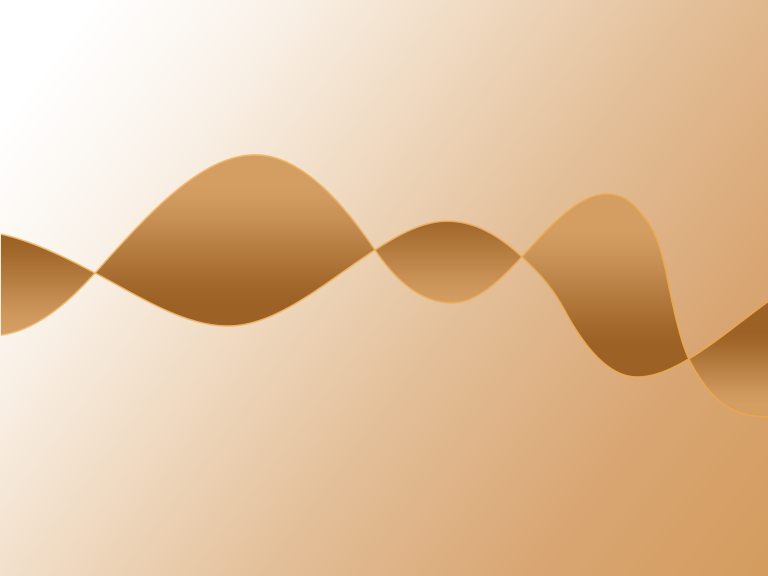
A Shadertoy shader for this background:

```glsl
// A twisted bronze ribbon over a diagonal gradient from white to warm tan.
// Two smooth Hermite curves cross repeatedly; the space between them is
// shaded lobe by lobe, and a thin gold line follows each curve.

const float ASPECT = 4.0 / 3.0;
const int KEYS = 11;
const int LOBES = 5;
const int STOPS = 6;

const vec3 BRONZE_LIGHT = vec3(0.83, 0.615, 0.385);
const vec3 BRONZE_DARK = vec3(0.61, 0.38, 0.14);
const vec3 GOLD_PALE = vec3(0.95, 0.74, 0.46);
const vec3 GOLD_DEEP = vec3(0.92, 0.65, 0.28);
const float LINE_HALF_WIDTH = 0.0014;

// Curve keys: x, height, slope
const vec3 CURVE_A[KEYS] = vec3[KEYS](
    vec3(0.0, 0.418, 0.12), vec3(0.165, 0.526, 1.12), vec3(0.443, 0.731, 0.0),
    vec3(0.651, 0.566, -1.47), vec3(0.785, 0.474, 0.0), vec3(0.906, 0.554, 1.1),
    vec3(1.054, 0.663, 0.0), vec3(1.111, 0.632, -1.25), vec3(1.158, 0.519, -5.0),
    vec3(1.196, 0.377, -2.0), vec3(1.333, 0.276, -0.04));
const vec3 CURVE_B[KEYS] = vec3[KEYS](
    vec3(0.0, 0.594, -0.22), vec3(0.165, 0.526, -0.53), vec3(0.396, 0.434, 0.0),
    vec3(0.651, 0.566, 0.65), vec3(0.776, 0.616, 0.0), vec3(0.840, 0.601, -0.48),
    vec3(0.906, 0.554, -0.95), vec3(0.981, 0.460, -1.85), vec3(1.106, 0.3455, 0.0),
    vec3(1.196, 0.377, 0.6), vec3(1.333, 0.476, 0.72));

// Lobe shading: left end, height of the light tone, height of the dark tone
const vec3 LOBE_SHADES[LOBES] = vec3[LOBES](
    vec3(0.0, 0.430, 0.590), vec3(0.165, 0.675, 0.470), vec3(0.651, 0.475, 0.640),
    vec3(0.906, 0.600, 0.395), vec3(1.196, 0.300, 0.425));

// Background stops: colour, position along the diagonal
const vec4 BACKGROUND_STOPS[STOPS] = vec4[STOPS](
    vec4(1.0, 1.0, 1.0, 0.08), vec4(0.98, 0.95, 0.915, 0.23),
    vec4(0.94, 0.855, 0.76, 0.40), vec4(0.89, 0.75, 0.60, 0.58),
    vec4(0.85, 0.65, 0.45, 0.80), vec4(0.83, 0.61, 0.37, 1.0));

// Height and slope of a keyed curve at x
vec2 hermite(vec3 a, vec3 b, float x) {
    float span = b.x - a.x;
    float t = clamp((x - a.x) / span, 0.0, 1.0);
    float rise = b.y - a.y;
    float bend = span * (a.z + b.z) - 2.0 * rise;
    float lift = 3.0 * rise - span * (2.0 * a.z + b.z);
    float height = a.y + t * (span * a.z + t * (lift + t * bend));
    float slope = a.z + t * (2.0 * lift + 3.0 * t * bend) / span;
    return vec2(height, slope);
}

// Signed distance to a curve, positive above it
float curveDistance(vec3 keys[KEYS], vec2 p) {
    vec2 curve = hermite(keys[0], keys[1], p.x);
    for (int i = 1; i < KEYS - 1; i++) {
        if (p.x >= keys[i].x) curve = hermite(keys[i], keys[i + 1], p.x);
    }
    return (p.y - curve.x) / sqrt(1.0 + curve.y * curve.y);
}

vec3 background(vec2 p) {
    vec2 diagonal = vec2(ASPECT, 1.0);
    float along = dot(vec2(p.x, 1.0 - p.y), diagonal) / dot(diagonal, diagonal);
    vec3 color = BACKGROUND_STOPS[0].rgb;
    for (int i = 1; i < STOPS; i++) {
        float start = BACKGROUND_STOPS[i - 1].w;
        float t = clamp((along - start) / (BACKGROUND_STOPS[i].w - start), 0.0, 1.0);
        color = mix(color, BACKGROUND_STOPS[i].rgb, t);
    }
    return color;
}

vec3 ribbonColor(vec2 p) {
    vec3 shade = LOBE_SHADES[0];
    for (int i = 1; i < LOBES; i++) {
        if (p.x >= LOBE_SHADES[i].x) shade = LOBE_SHADES[i];
    }
    float t = clamp((p.y - shade.y) / (shade.z - shade.y), 0.0, 1.0);
    return mix(BRONZE_LIGHT, BRONZE_DARK, mix(t, smoothstep(0.0, 1.0, t), 0.5));
}

float lineMask(float distance, float pixel) {
    return 1.0 - smoothstep(-0.6 * pixel, 0.6 * pixel, abs(distance) - LINE_HALF_WIDTH);
}

void mainImage(out vec4 fragColor, in vec2 fragCoord) {
    vec2 p = fragCoord / iResolution.xy * vec2(ASPECT, 1.0);
    float pixel = 1.0 / iResolution.y;
    float a = curveDistance(CURVE_A, p);
    float b = curveDistance(CURVE_B, p);

    // Ribbon between the curves, with a hairline gap at the left border
    float between = max(min(a, -b), min(-a, b));
    float ribbon = smoothstep(-0.6 * pixel, 0.6 * pixel, between);
    float border = smoothstep(0.0005, 0.0025, p.x);
    vec3 color = mix(background(p), ribbonColor(p), ribbon * border);

    // Gold outlines
    vec3 gold = mix(GOLD_PALE, GOLD_DEEP, p.x / ASPECT);
    float outline = max(lineMask(a, pixel), lineMask(b, pixel));
    color = mix(color, gold, 0.9 * outline * border);

    fragColor = vec4(color, 1.0);
}
```
